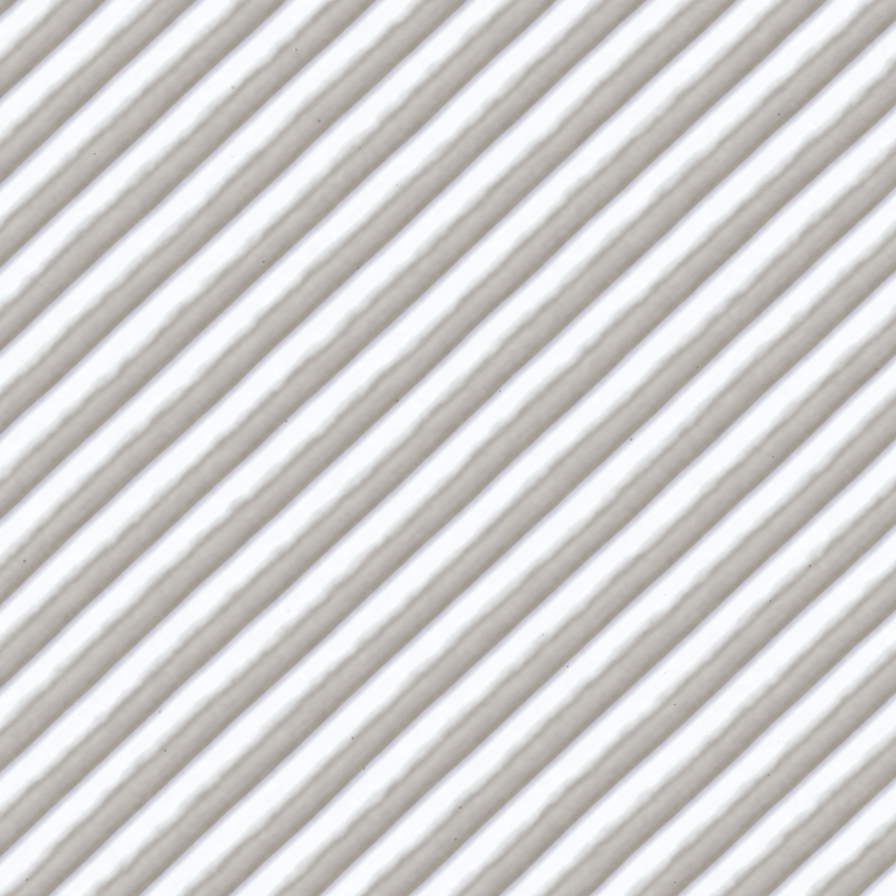
This texture is drawn by a WebGL 2 fragment shader. Its source:

```glsl
#version 300 es
precision highp float;

uniform vec2 u_resolution;
out vec4 fragColor;

// Ridge layout: repeats across and down the canvas
const vec2 REPEATS = vec2(9.95, 10.65);
const float PHASE = -0.15;
const float WOBBLE = 0.07;
const float WIDTH_VARIATION = 0.05;
const float EDGE_ROUGHNESS = 0.10;

// Paper surface
const float GRAIN = 0.035;
const float FIBER = 0.025;
const float SPECK_CELLS = 26.0;
const float SPECK_CHANCE = 0.07;
const float SPECK_RADIUS = 0.0028;

// Colours
const vec3 CREST = vec3(0.975, 0.985, 0.988);
const vec3 SLOPE = vec3(0.88, 0.89, 0.89);
const vec3 COOL_RIM = vec3(0.80, 0.80, 0.85);
const vec3 CREASE = vec3(0.715, 0.695, 0.68);
const vec3 VALLEY = vec3(0.77, 0.76, 0.74);
const vec3 SHADE = vec3(0.72, 0.70, 0.69);
const vec3 DEEP = vec3(0.65, 0.62, 0.585);
const vec3 SPECK = vec3(0.50, 0.43, 0.36);

float hash(vec2 p) {
    return fract(sin(dot(p, vec2(127.1, 311.7))) * 43758.5453);
}

float noise(vec2 p) {
    vec2 cell = floor(p);
    vec2 f = fract(p);
    f = f * f * (3.0 - 2.0 * f);
    float low = mix(hash(cell), hash(cell + vec2(1.0, 0.0)), f.x);
    float high = mix(hash(cell + vec2(0.0, 1.0)), hash(cell + 1.0), f.x);
    return mix(low, high, f.y);
}

float fbm(vec2 p) {
    float sum = 0.0;
    float weight = 0.5;
    for (int i = 0; i < 3; i++) {
        sum += weight * (noise(p) - 0.5);
        p = p * 2.03 + 17.3;
        weight *= 0.5;
    }
    return sum;
}

// Shading across one ridge; t runs from one deep fold to the next
vec3 ridgeColor(float t, float shift, float rough) {
    vec3 color = mix(DEEP, COOL_RIM, smoothstep(0.0, 0.06, t));
    color = mix(color, CREST, smoothstep(0.05, 0.17, t));

    // Rough far side of the crest, falling into a faint crease
    float far = t + shift + rough;
    color = mix(color, SLOPE, smoothstep(0.38, 0.48, far));
    color = mix(color, CREASE, smoothstep(0.46, 0.59, far));

    // Grey valley, darkening towards the next fold
    color = mix(color, VALLEY, smoothstep(0.59, 0.68, t + shift + 0.4 * rough));
    color = mix(color, SHADE, smoothstep(0.71, 0.86, t));
    return mix(color, DEEP, smoothstep(0.84, 0.97, t));
}

float speckMask(vec2 uv) {
    vec2 p = uv * SPECK_CELLS;
    vec2 cell = floor(p);
    vec2 center = 0.2 + 0.6 * vec2(hash(cell + 3.1), hash(cell + 8.7));
    float radius = SPECK_RADIUS * mix(0.5, 1.0, hash(cell + 5.3));
    float d = length(fract(p) - center) / SPECK_CELLS;
    float present = step(hash(cell), SPECK_CHANCE);
    return present * (1.0 - smoothstep(0.3 * radius, radius, d));
}

void main() {
    vec2 uv = gl_FragCoord.xy / u_resolution;

    // Coordinates across and along the ridges
    float across = dot(vec2(uv.x, 1.0 - uv.y), REPEATS) + PHASE;
    float along = dot(uv, normalize(REPEATS.yx));
    across += WOBBLE * fbm(uv * 9.0);
    float t = fract(across);
    float ridge = floor(across);

    // Each ridge has its own slowly changing crest width
    float shift = WIDTH_VARIATION * (noise(vec2(along * 5.0, ridge * 7.0)) - 0.5);
    float rough = EDGE_ROUGHNESS * fbm(vec2(along * 55.0, across * 5.0));
    vec3 color = ridgeColor(t, shift, rough);

    // Grain is weaker on the brightly lit crests
    float lit = smoothstep(0.78, 0.97, color.g);
    float grain = GRAIN * fbm(uv * 150.0);
    grain += FIBER * fbm(vec2(along * 40.0, across * 9.0));
    color += grain * mix(1.6, 0.6, lit);

    // Sparse brown flecks
    color = mix(color, SPECK, 0.45 * speckMask(uv) * (1.0 - 0.8 * lit));
    fragColor = vec4(clamp(color, 0.0, 1.0), 1.0);
}
```
